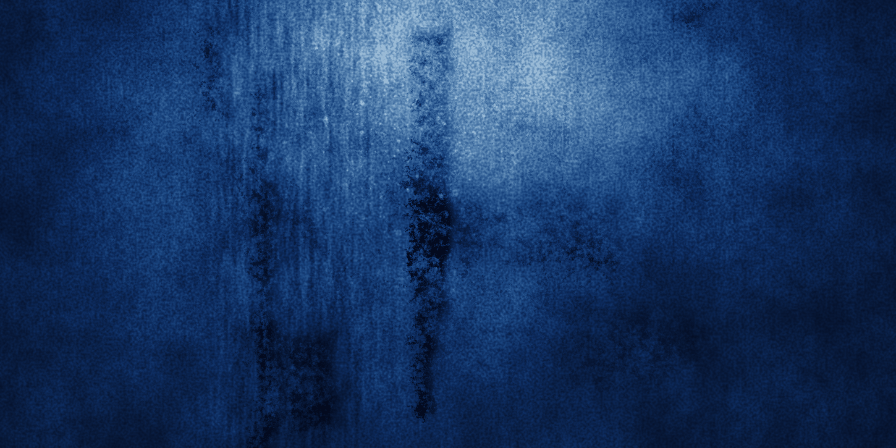
This texture is drawn by a WebGL 2 fragment shader. Its source:

```glsl
#version 300 es
precision highp float;
// Weathered blue metal: soft light lobes set a tone, stains and streaks darken it,
// gradient noise adds grit, and scattered dots add flecks.
// The final tone is looked up in a ramp from navy to pale blue.
uniform vec2 u_resolution;
out vec4 fragColor;

vec2 hash2(vec2 p) {
  vec3 q = fract(p.xyx * vec3(0.1031, 0.1030, 0.0973));
  q += dot(q, q.yzx + 33.33);
  return fract((q.xx + q.yz) * q.zy);
}

float corner(vec2 cell, vec2 offset) {
  float angle = 6.2832 * hash2(cell).x;
  return dot(vec2(cos(angle), sin(angle)), offset);
}

// Gradient noise, roughly -0.7 to 0.7
float noise(vec2 p) {
  vec2 i = floor(p), f = p - i;
  vec2 u = f * f * f * (f * (f * 6.0 - 15.0) + 10.0);
  vec2 e = vec2(1.0, 0.0);
  float low = mix(corner(i, f), corner(i + e, f - e), u.x);
  float high = mix(corner(i + e.yx, f - e.yx), corner(i + 1.0, f - 1.0), u.x);
  return mix(low, high, u.y);
}

float fbm(vec2 p, int octaves, float falloff) {
  float sum = 0.0, gain = 0.6;
  for (int k = 0; k < octaves; k++) {
    sum += gain * noise(p);
    p = mat2(0.8, 0.6, -0.6, 0.8) * p * 2.03 + 17.3;
    gain *= falloff;
  }
  return sum;
}

float lobe(vec2 p, vec2 center, vec2 radius) {
  vec2 d = (p - center) / radius;
  return exp(-dot(d, d));
}

float boxMask(vec2 p, vec2 center, vec2 halfSize, float soft) {
  vec2 q = abs(p - center) - halfSize;
  float d = length(max(q, 0.0)) + min(max(q.x, q.y), 0.0);
  return 1.0 - smoothstep(-soft, soft, d);
}

// One round fleck in some of the cells of a jittered grid
float flecks(vec2 p, float cells, float share, float pixel) {
  vec2 id = floor(p * cells);
  vec2 pick = hash2(id + cells);
  vec2 center = 0.3 + 0.4 * hash2(id + 71.0);
  float radius = mix(0.08, 0.22, pick.y);
  float d = length(fract(p * cells) - center) - radius;
  float edge = max(pixel * cells, 0.04);
  return step(pick.x, share) * (1.0 - smoothstep(-edge, edge, d));
}

// Broad light and shade
float lighting(vec2 p) {
  float tone = 0.75 + 2.1 * lobe(p, vec2(0.97, 0.62), vec2(0.72, 0.62));
  tone += 3.0 * lobe(p, vec2(1.12, 1.0), vec2(0.38, 0.32));
  tone += 1.2 * lobe(p, vec2(1.25, 0.73), vec2(0.27, 0.17));
  tone += 1.4 * lobe(p, vec2(0.70, 0.92), vec2(0.25, 0.32));
  tone += 1.0 * lobe(p, vec2(0.32, 0.78), vec2(0.19, 0.28));
  tone += 0.9 * lobe(p, vec2(1.65, 0.76), vec2(0.19, 0.22));
  tone += 0.5 * lobe(p, vec2(1.10, 0.34), vec2(0.22, 0.09));
  tone += 0.5 * lobe(p, vec2(0.30, 0.35), vec2(0.26, 0.25));
  return tone + 0.5 * lobe(p, vec2(1.88, 0.48), vec2(0.09, 0.13));
}

// Dark stains; grit breaks them into specks at the rim
float stains(vec2 p, float grit, float clouds) {
  vec2 q = p + 0.02 * vec2(noise(p * 11.0), noise(p * 13.0 + 40.0)) + 0.035 * grit;
  float low = smoothstep(0.42, 0.08, p.y);
  float column = boxMask(q, vec2(0.965 - 0.018 * low, 0.51), vec2(0.042 - 0.024 * low, 0.43), 0.016);
  float dark = column * mix(1.5, 1.35, smoothstep(0.50, 0.62, p.y));
  dark += 0.6 * boxMask(q, vec2(0.963, 0.48), vec2(0.042, 0.09), 0.014);
  dark += 0.85 * boxMask(q, vec2(1.19, 0.49), vec2(0.20, 0.075), 0.045);
  dark += 0.6 * lobe(q, vec2(1.33, 0.44), vec2(0.10, 0.045));
  dark += 0.5 * boxMask(q, vec2(0.78, 0.50), vec2(0.16, 0.07), 0.07);
  dark += 1.2 * boxMask(q, vec2(0.49, 0.85), vec2(0.025, 0.11), 0.03);
  dark += 1.1 * boxMask(q, vec2(0.595, 0.38), vec2(0.026, 0.46), 0.03);
  dark += 1.0 * boxMask(q, vec2(0.69, 0.16), vec2(0.07, 0.11), 0.05);
  dark += 0.7 * lobe(q, vec2(1.44, 0.23), vec2(0.16, 0.11));
  dark *= clamp(0.95 + 2.4 * grit - 1.2 * clouds, 0.1, 1.8);
  dark += 1.3 * lobe(q, vec2(1.55, 0.963), vec2(0.035, 0.010));
  return dark + 0.8 * boxMask(p, vec2(1.503, 0.70), vec2(0.002, 0.29), 0.003) * smoothstep(-0.2, 0.2, grit);
}

vec3 ramp(float tone) {
  vec3 shades[7] = vec3[7](vec3(0.01, 0.04, 0.12), vec3(0.03, 0.10, 0.23),
    vec3(0.05, 0.17, 0.37), vec3(0.10, 0.27, 0.50), vec3(0.21, 0.39, 0.60),
    vec3(0.37, 0.54, 0.71), vec3(0.60, 0.73, 0.84));
  float t = clamp(tone, 0.0, 5.999);
  int k = int(t);
  return mix(shades[k], shades[k + 1], t - float(k));
}

void main() {
  vec2 p = gl_FragCoord.xy / u_resolution.y;
  float clouds = fbm(p * 5.0, 5, 0.65);
  float grit = fbm(p * 40.0 + 9.0, 4, 0.85);
  float grain = noise(p * 171.0 + 5.0);
  float tone = lighting(p) + 0.9 * clouds - stains(p, grit, clouds);
  float lit = smoothstep(0.0, 3.2, tone);

  // Brushed vertical streaks, strongest left of the column
  float brushed = smoothstep(0.42, 0.52, p.x) * (1.0 - smoothstep(0.75, 0.95, p.x));
  float streak = noise(vec2(p.x * 60.0, p.y * 4.0)) + noise(vec2(p.x * 120.0, p.y * 18.0));
  tone += streak * (0.25 + 0.75 * brushed) * (0.35 + 0.65 * lit);

  // Fine grain and worn pits
  tone += (1.2 * grain + 0.9 * grit) * (0.3 + 0.7 * lit);
  tone -= 0.9 * smoothstep(0.15, 0.4, 0.8 * grit - 0.6 * clouds) * lit;

  // Pale flecks gathered around the column, in three sizes
  float gathered = lobe(p, vec2(0.87, 0.66), vec2(0.28, 0.36));
  for (int k = 0; k < 3; k++) {
    float size = float(k);
    tone += 1.2 * gathered * flecks(p + 0.37 * size, 24.0 * exp2(size), 0.08 + 0.07 * size, 1.0 / u_resolution.y);
  }
  fragColor = vec4(ramp(tone), 1.0);
}
```
